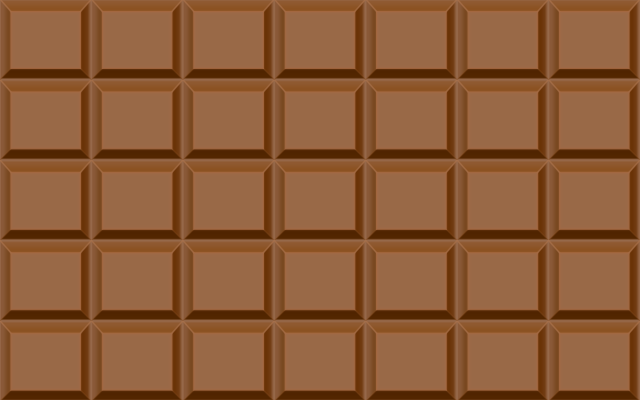
This pattern is drawn by a WebGL 2 fragment shader. Its source:

```glsl
#version 300 es
precision highp float;
// A chocolate bar: seven by five bevelled blocks lit from the upper left.

uniform vec2 u_resolution;
out vec4 fragColor;

// One sloped face, shaded from the seam (k = 0) to the rim (k = 1).
vec3 slope(vec3 outer, vec3 inner, float seamWidth, float k) {
    vec3 seam = vec3(0.59, 0.41, 0.29);
    vec3 face = mix(outer, inner, smoothstep(0.2, 0.85, k));
    return mix(seam, face, smoothstep(0.0, seamWidth, k));
}

void main() {
    // Block coordinates in canvas heights; the bar is trimmed slightly
    // along its top and bottom.
    float pixel = 1.0 / u_resolution.y;
    vec2 grid = vec2(7.0, 4.974);
    vec2 blockSize = vec2(u_resolution.x * pixel, 1.0) / grid;
    vec2 cell = gl_FragCoord.xy / u_resolution * grid + vec2(0.0, 0.0155);
    vec2 p = fract(cell) * blockSize;
    bool isRight = p.x > 0.5 * blockSize.x;
    bool isTop = p.y > 0.5 * blockSize.y;

    // Distance to the nearest seams; the upper bevel is a little wider.
    vec2 edge = min(p, blockSize - p);
    vec2 bevel = vec2(0.0270, isTop ? 0.0306 : 0.0275);
    vec2 rise = edge / bevel;
    float k = clamp(min(rise.x, rise.y), 0.0, 1.0);

    // Four faces, joined along the diagonal mitres.
    vec3 side = isRight
        ? slope(vec3(0.45, 0.24, 0.08), vec3(0.41, 0.195, 0.02), 0.4, k)
        : slope(vec3(0.54, 0.35, 0.22), vec3(0.47, 0.28, 0.12), 0.15, k);
    vec3 level = isTop
        ? slope(vec3(0.56, 0.35, 0.19), vec3(0.545, 0.32, 0.13), 0.22, k)
        : slope(vec3(0.325, 0.15, 0.0), vec3(0.31, 0.14, 0.0), 0.22, k);
    float mitre = (rise.x - rise.y) * bevel.x;
    vec3 color = mix(side, level, smoothstep(-pixel, pixel, mitre));

    // Mitre creases catch more light at the upper corners.
    float crease = 1.0 - smoothstep(0.0, 0.0024 + pixel, abs(mitre));
    vec3 creaseColor = isTop ? vec3(0.67, 0.45, 0.30) : vec3(0.53, 0.30, 0.12);
    color = mix(color, creaseColor, crease * (isTop ? 0.7 : 0.35));

    // Flat top with a softly glowing rim.
    float rim = min(edge.x - bevel.x, edge.y - bevel.y);
    color = mix(color, vec3(0.60, 0.41, 0.28), smoothstep(-pixel, pixel, rim));
    float glow = exp(-abs(rim) / (rim > 0.0 ? 0.0030 : 0.0014));
    color = mix(color, vec3(0.67, 0.42, 0.26), 0.75 * glow);

    fragColor = vec4(color, 1.0);
}
```
